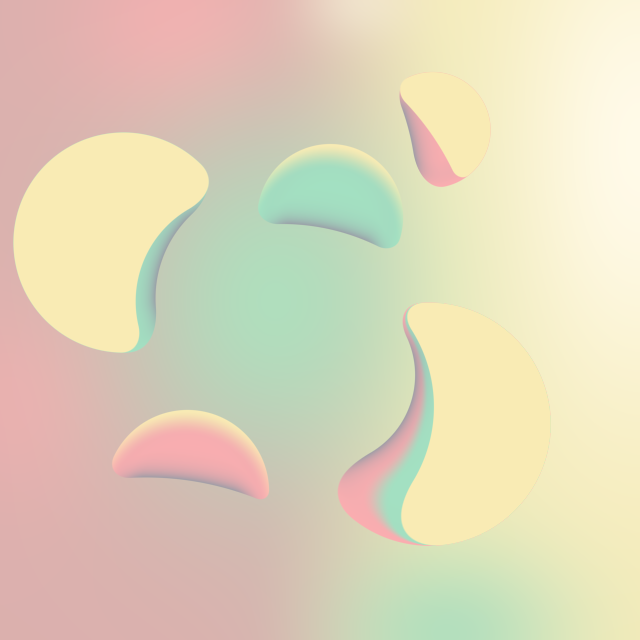
A WebGL 2 fragment shader for this background:

```glsl
#version 300 es
precision highp float;
// Pastel mesh gradient with five soft, folded bean shapes.
uniform vec2 u_resolution;
out vec4 fragColor;

// Palette
const vec3 ROSE   = vec3(0.86, 0.69, 0.68);
const vec3 PINK   = vec3(0.98, 0.68, 0.69);
const vec3 YELLOW = vec3(0.975, 0.922, 0.705);
const vec3 BUTTER = vec3(0.96, 0.92, 0.72);
const vec3 CREAM  = vec3(1.0, 0.98, 0.91);
const vec3 MINT   = vec3(0.64, 0.88, 0.76);
const vec3 SAGE   = vec3(0.69, 0.87, 0.74);
const vec3 SHADE  = vec3(0.60, 0.61, 0.65);

// Finish
const float SHADE_WIDTH = 0.013;
const float SHADE_POWER = 0.95;
const float RIM_SHIFT   = 0.035;

// Outer circles of the shapes: centre and radius
const vec3 LEFT_BODY  = vec3(0.193, 0.621, 0.172);
const vec3 MINT_BODY  = vec3(0.516, 0.661, 0.114);
const vec3 PINK_BODY  = vec3(0.293, 0.232, 0.1275);
const vec3 SMALL_BODY = vec3(0.676, 0.797, 0.0905);
const vec3 RIGHT_BODY = vec3(0.6706, 0.3372, 0.190);

float glow(vec2 p, vec2 centre, vec2 radii) {
    vec2 q = (p - centre) / radii;
    return exp(-dot(q, q));
}

float circle(vec2 p, vec3 c) {
    return length(p - c.xy) - c.z;
}

// Circle with a circular bite; each of its two corners has its own rounding.
float bean(vec2 p, vec3 body, vec3 bite, vec2 rounding) {
    vec2 axis = normalize(bite.xy - body.xy);
    float side = dot(p - body.xy, vec2(-axis.y, axis.x)) / body.z;
    float r = mix(rounding.x, rounding.y, smoothstep(-0.4, 0.4, side));
    vec2 d = vec2(circle(p, body), -circle(p, bite));
    return min(max(d.x, d.y), -r) + length(max(d + r, 0.0)) + max(0.0, r + min(max(d.x, d.y), -r)) * 0.0;
}

float cover(float d) {
    float pixel = 1.0 / min(u_resolution.x, u_resolution.y);
    return smoothstep(0.75 * pixel, -0.75 * pixel, d);
}

// Dark inner edge along the bite, fading out toward the outer circle.
vec3 shadeEdge(vec3 colour, vec2 p, float d, vec3 body) {
    float depth = -circle(p, body) / body.z;
    float amount = exp(min(d, 0.0) / SHADE_WIDTH) * smoothstep(0.0, 0.45, depth);
    return mix(colour, SHADE, SHADE_POWER * amount);
}

// Bean with a bright rim on the side away from its bite.
vec3 rimmedBean(vec3 under, vec2 p, vec3 body, vec3 bite, vec2 rounding, vec3 fill) {
    float d = bean(p, body, bite, rounding);
    vec2 away = normalize(bite.xy - body.xy) * RIM_SHIFT;
    float rim = smoothstep(-0.005, RIM_SHIFT, circle(p, body + vec3(away, 0.0)));
    vec3 colour = shadeEdge(mix(fill, YELLOW, rim), p, d, body);
    return mix(under, colour, cover(d));
}

vec3 background(vec2 p) {
    vec3 c = mix(ROSE, BUTTER, smoothstep(0.38, 0.72, p.x));
    c = mix(c, PINK, 0.85 * glow(p, vec2(0.29, 0.95), vec2(0.17, 0.16)));
    c = mix(c, PINK, 0.55 * glow(p, vec2(0.05, 0.38), vec2(0.15, 0.17)));
    c = mix(c, CREAM, 0.45 * glow(p, vec2(0.56, 1.0), vec2(0.09, 0.07)));
    c = mix(c, SAGE, glow(p, vec2(0.43, 0.53), vec2(0.25, 0.30)));
    c = mix(c, SAGE, 0.95 * glow(p, vec2(0.70, 0.01), vec2(0.19, 0.14)));
    return mix(c, CREAM, glow(p, vec2(1.0, 0.77), vec2(0.21, 0.43)));
}

void main() {
    vec2 p = (gl_FragCoord.xy - 0.5 * u_resolution) / min(u_resolution.x, u_resolution.y) + 0.5;
    vec3 c = background(p);

    // Single beans
    c = rimmedBean(c, p, MINT_BODY, vec3(0.441, 0.311, 0.339), vec2(0.032, 0.026), MINT);
    c = rimmedBean(c, p, PINK_BODY, vec3(0.228, -0.215, 0.469), vec2(0.036, 0.020), PINK);

    // Large left bean over a mint fold
    float fold = bean(p, LEFT_BODY, vec3(0.423, 0.534, 0.180), vec2(0.059, 0.057));
    float face = bean(p, LEFT_BODY, vec3(0.379, 0.529, 0.167), vec2(0.040, 0.057));
    c = mix(c, shadeEdge(MINT, p, fold, LEFT_BODY), cover(fold));
    c = mix(c, YELLOW, cover(face));

    // Small upper bean over a pink fold
    fold = bean(p, SMALL_BODY, vec3(0.260, 0.699, 0.391), vec2(0.030, 0.045));
    face = bean(p, SMALL_BODY, vec3(0.332, 0.552, 0.417), vec2(0.030, 0.020));
    c = mix(c, shadeEdge(PINK, p, fold, SMALL_BODY), cover(fold));
    c = mix(c, YELLOW, cover(face));

    // Large right bean over a fold that turns from mint to pink
    fold = bean(p, RIGHT_BODY, vec3(0.508, 0.414, 0.1406), vec2(0.049, 0.088));
    face = bean(p, RIGHT_BODY, vec3(0.454, 0.3646, 0.224), vec2(0.040, 0.098));
    float across = max(face, 0.0) / max(max(face, 0.0) - fold, 0.0001);
    vec3 turn = mix(MINT, PINK, smoothstep(0.25, 0.68, across));
    c = mix(c, shadeEdge(turn, p, fold, RIGHT_BODY), cover(fold));
    c = mix(c, YELLOW, cover(face));

    fragColor = vec4(c, 1.0);
}
```
